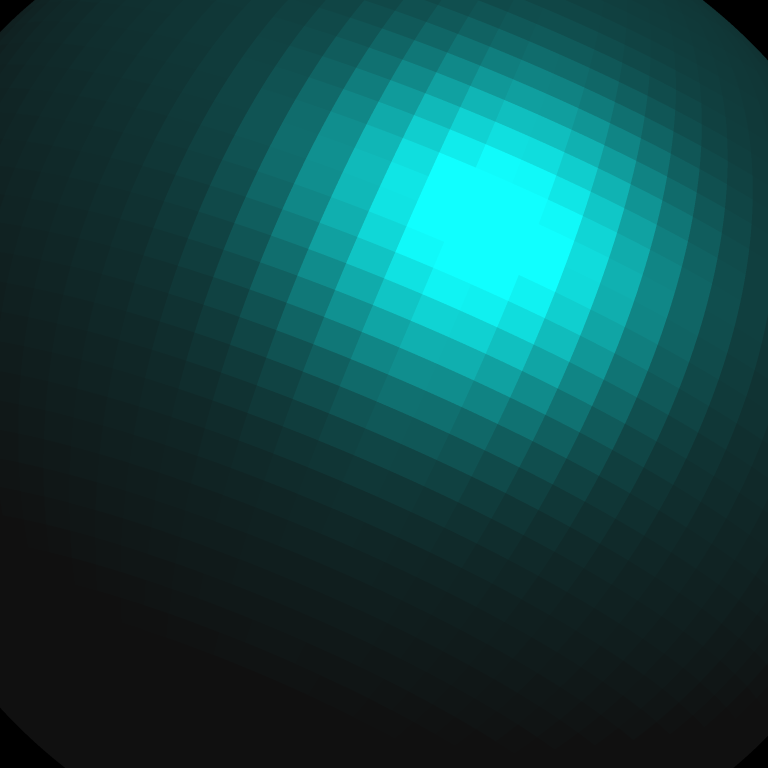
This background is drawn by a Shadertoy shader. Its source:

```glsl
// A faceted cyan ball, tilted and lit from the upper right, on black.

#define ROLL 0.401                          // turn of the ball in the canvas plane
#define TILT 0.209                          // lean of its pole away from the viewer
#define RADII vec2(1.365, 1.294)            // half extents, in half canvas heights
#define FACET vec2(0.07854, 0.059)          // facet size: longitude, latitude
#define FACET_SHIFT vec2(0.0, 0.19)         // grid offset, in facets
#define LIGHT_DIR vec3(0.30, 0.69, 0.66)
#define GLOSS_DIR vec3(0.208, 0.312, 0.927) // facet direction that shines most
#define GLOSS_POWER 16.0
#define GLOSS_GAIN 0.9
#define DIFFUSE_GAIN 0.18
#define AMBIENT 0.0627
#define SAMPLES 3

vec2 rotate(vec2 p, float angle) {
    float c = cos(angle), s = sin(angle);
    return vec2(c * p.x - s * p.y, s * p.x + c * p.y);
}

// Direction of the flat facet that holds a surface point
vec3 facetNormal(vec3 n) {
    // Into the frame of the pole
    n.yz = rotate(n.yz, TILT);
    vec2 lonLat = vec2(atan(n.x, n.z), asin(clamp(n.y, -1.0, 1.0)));

    // Snap to the middle of the facet
    vec2 cell = floor(lonLat / FACET + FACET_SHIFT) + 0.5;
    lonLat = (cell - FACET_SHIFT) * FACET;

    // Back to the canvas frame
    n = vec3(sin(lonLat.x) * cos(lonLat.y), sin(lonLat.y),
             cos(lonLat.x) * cos(lonLat.y));
    n.yz = rotate(n.yz, -TILT);
    n.xy = rotate(n.xy, -ROLL);
    return n;
}

vec3 shade(vec3 normal) {
    float diffuse = max(dot(normal, LIGHT_DIR), 0.0);
    float gloss = pow(max(dot(normal, GLOSS_DIR), 0.0), GLOSS_POWER);
    float cyan = AMBIENT + DIFFUSE_GAIN * diffuse + GLOSS_GAIN * gloss;
    return vec3(AMBIENT, vec2(min(cyan, 1.0)));
}

vec3 render(vec2 p) {
    vec2 disc = rotate(p, ROLL) / RADII;
    float depthSquared = 1.0 - dot(disc, disc);
    if (depthSquared < 0.0) return vec3(0.0);
    return shade(facetNormal(vec3(disc, sqrt(depthSquared))));
}

void mainImage(out vec4 fragColor, in vec2 fragCoord) {
    // Average a grid of samples to smooth the facet edges
    vec3 color = vec3(0.0);
    for (int i = 0; i < SAMPLES * SAMPLES; i++) {
        vec2 offset = (vec2(i % SAMPLES, i / SAMPLES) + 0.5) / float(SAMPLES) - 0.5;
        vec2 p = (2.0 * (fragCoord + offset) - iResolution.xy) / iResolution.y;
        color += render(p);
    }
    fragColor = vec4(color / float(SAMPLES * SAMPLES), 1.0);
}
```
